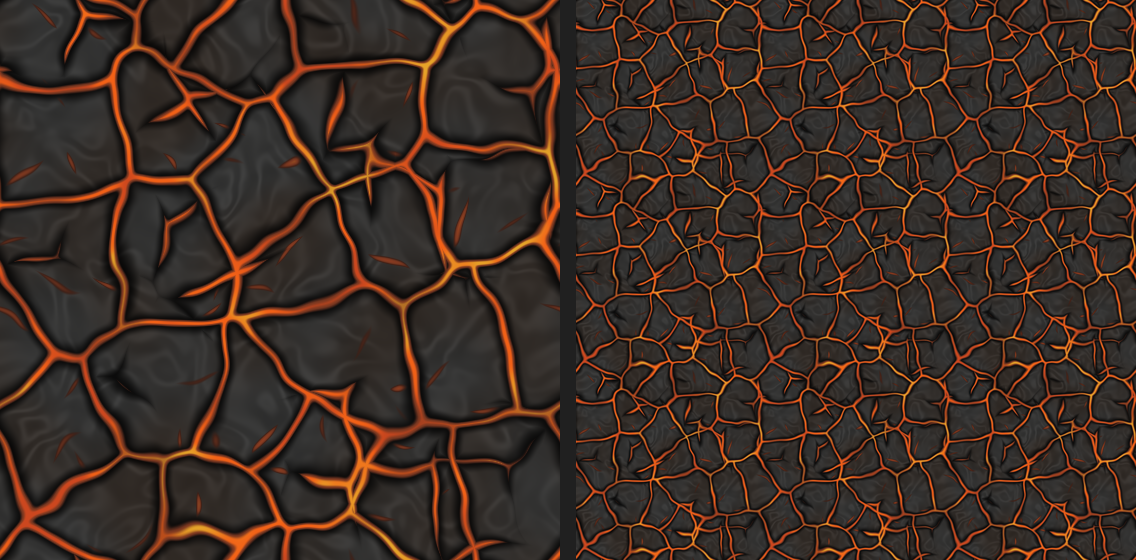
Left: one tile. Right: repeated 3 by 3.
A Shadertoy shader for this texture:

```glsl
// Cooling lava crust: glowing cracks between dark, softly folded rock plates.
// Cracks are warped, wrapping Voronoi borders plus fading branches and slivers;
// the rock folds are contour waves of warped gradient noise. Tiles on all sides.

#define PLATES 5          // plates per side
#define BRANCHES 6        // cells per side of the fading branch cracks
#define SLIVERS 11        // sliver cells per side
#define CRACK_WIDTH 0.0112
#define WARP 0.040        // bend of the cracks
#define FOLD_WAVES 19.0   // density of the rock folds
#define FOLD_DEPTH 0.062
#define SLIVER_SHARE 0.42

const vec3 ROCK_COOL = vec3(0.205, 0.205, 0.203);
const vec3 ROCK_WARM = vec3(0.197, 0.173, 0.155);
const vec3 EMBER = vec3(0.24, 0.125, 0.09);
const vec3 RUST = vec3(0.49, 0.22, 0.125);
const vec3 RED = vec3(0.80, 0.28, 0.12);
const vec3 ORANGE = vec3(0.95, 0.38, 0.09);
const vec3 GOLD = vec3(0.90, 0.64, 0.16);

// Two random values for a lattice cell that wraps after n cells
vec2 hash2(ivec2 cell, int n, int seed) {
    uvec2 c = uvec2(((cell % n) + n) % n);
    uint h = c.x * 73856093u ^ c.y * 19349663u ^ uint(seed + 7 * n) * 83492791u;
    h = (h ^ (h >> 15)) * 747796405u;
    h = (h ^ (h >> 13)) * 277803737u;
    h ^= h >> 16;
    return vec2(h & 65535u, h >> 16) / 65535.0;
}

// Gradient noise, n lattice cells per side, about -0.7 to 0.7
float corner(ivec2 cell, vec2 offset, int n, int seed) {
    float a = 6.28318 * hash2(cell, n, seed).x;
    return dot(vec2(cos(a), sin(a)), offset);
}

float noise(vec2 uv, int n, int seed) {
    vec2 p = uv * float(n), f = fract(p);
    ivec2 c = ivec2(floor(p));
    vec2 u = f * f * f * (f * (f * 6.0 - 15.0) + 10.0);
    float low = mix(corner(c, f, n, seed),
                    corner(c + ivec2(1, 0), f - vec2(1, 0), n, seed), u.x);
    float high = mix(corner(c + ivec2(0, 1), f - vec2(0, 1), n, seed),
                     corner(c + ivec2(1, 1), f - vec2(1, 1), n, seed), u.x);
    return mix(low, high, u.y);
}

vec2 noise2(vec2 uv, int n, int seed) {
    return vec2(noise(uv, n, seed), noise(uv, n, seed + 1));
}

float smoothMin(float a, float b, float k) {
    float h = max(k - abs(a - b), 0.0) / k;
    return min(a, b) - h * h * k * 0.25;
}

// Distance to the nearest Voronoi border, in canvas units
float crackDistance(vec2 uv, int n, int seed) {
    vec2 p = uv * float(n), f = fract(p), nearest = vec2(0);
    ivec2 base = ivec2(floor(p)), home = ivec2(0);
    float best = 9.0;
    for (int y = -1; y <= 1; y++)
    for (int x = -1; x <= 1; x++) {
        ivec2 o = ivec2(x, y);
        vec2 r = vec2(o) + hash2(base + o, n, seed) - f;
        if (dot(r, r) < best) { best = dot(r, r); nearest = r; home = o; }
    }
    float border = 1.0;
    for (int y = -2; y <= 2; y++)
    for (int x = -2; x <= 2; x++) {
        ivec2 o = home + ivec2(x, y);
        vec2 r = vec2(o) + hash2(base + o, n, seed) - f, gap = r - nearest;
        if (dot(gap, gap) > 1e-5)
            border = smoothMin(border, dot(0.5 * (nearest + r), normalize(gap)), 0.04);
    }
    return max(border, 0.0) / float(n);
}

// Short, bent, tapering fissures scattered over the plates
float sliverHeat(vec2 uv) {
    vec2 p = uv * float(SLIVERS), f = fract(p);
    ivec2 base = ivec2(floor(p));
    float heat = 0.0;
    for (int y = -1; y <= 1; y++)
    for (int x = -1; x <= 1; x++) {
        ivec2 o = ivec2(x, y);
        vec2 shape = hash2(base + o, SLIVERS, 31), pick = hash2(base + o, SLIVERS, 32);
        vec2 r = f - vec2(o) - hash2(base + o, SLIVERS, 30);
        float a = 6.28318 * shape.x, reach = mix(0.25, 0.55, shape.y);
        r = mat2(cos(a), sin(a), -sin(a), cos(a)) * r;
        float taper = max(1.0 - r.x * r.x / (reach * reach), 0.0);
        float line = 1.0 - smoothstep(0.0, 0.015 + 0.075 * taper, abs(r.y + 0.3 * r.x * r.x));
        heat = max(heat, line * taper * step(pick.x, SLIVER_SHARE) * mix(0.2, 0.6, pick.y));
    }
    return heat;
}

void mainImage(out vec4 fragColor, in vec2 fragCoord) {
    vec2 uv = fragCoord / iResolution.xy;

    // Cracks: full network plus branches that fade in and out
    vec2 bent = uv + WARP * noise2(uv, 5, 1) + 0.019 * noise2(uv, 13, 3);
    float fade = 0.04 * smoothstep(-0.3, 0.22, noise(uv, 4, 5));
    float d = min(crackDistance(bent, PLATES, 6), crackDistance(bent, BRANCHES, 7) + fade);
    float width = CRACK_WIDTH * (1.0 + 0.5 * noise(uv, 7, 8));
    float heat = 1.0 - smoothstep(-0.1 * width, width, d);
    heat *= mix(0.72, 1.03, smoothstep(-0.3, 0.15, noise(uv, 6, 9)));

    // Rock: folded relief, sunk to black beside the cracks
    vec2 flow = uv + 0.07 * noise2(uv, 7, 10) + 0.016 * noise2(uv, 17, 12);
    float wave = 0.5 + 0.5 * sin(FOLD_WAVES * noise(flow, 9, 14) + 5.0 * noise(flow, 19, 15));
    float relief = (wave * wave - 0.37) * (0.6 + 0.9 * noise(uv, 11, 16));
    relief += 0.4 * noise(flow, 25, 17);
    vec3 rock = mix(ROCK_COOL, ROCK_WARM, smoothstep(-0.3, 0.35, noise(uv, 5, 18)));
    rock = (rock + FOLD_DEPTH * relief) * mix(0.2, 1.0, smoothstep(0.006, 0.028, d));

    // Lava: embers at the rim, red to gold in the core
    heat = max(heat, sliverHeat(bent) * smoothstep(0.008, 0.028, d));
    float glow = noise(uv, 5, 20) + 0.35 * noise(flow, 15, 21);
    vec3 core = mix(RED, ORANGE, smoothstep(-0.35, 0.0, glow));
    core = mix(core, GOLD, smoothstep(0.05, 0.42, glow));
    vec3 lava = mix(EMBER, RUST, smoothstep(0.15, 0.5, heat));
    lava = mix(lava, core, smoothstep(0.45, 0.95, heat));
    fragColor = vec4(mix(rock, lava, smoothstep(0.02, 0.25, heat)), 1.0);
}
```
